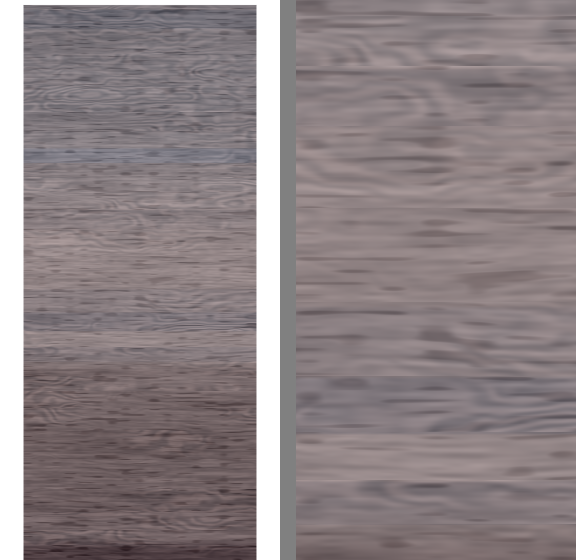
Left: the whole. Right: its middle third, enlarged.
Give the GLSL for this texture, as a Shadertoy shader.

```glsl
#define PLANKS 14.0
#define GRAIN 0.17
#define PORES 0.09
#define FIGURE 0.075
#define PLANK_SHADE 0.06
#define PANEL_MIN vec2(0.084, -0.1)
#define PANEL_MAX vec2(0.916, 1.982)

const vec3 COOL_GREY = vec3(0.505, 0.480, 0.500);
const vec3 WARM_GREY = vec3(0.565, 0.512, 0.515);
const vec3 UMBER = vec3(0.445, 0.387, 0.392);
const vec3 DARK_BASE = vec3(0.345, 0.282, 0.298);

float hash(vec2 p) {
    return fract(sin(dot(p, vec2(127.1, 311.7))) * 43758.5453);
}

float noise(vec2 p) {
    vec2 i = floor(p), f = fract(p);
    f = f * f * (3.0 - 2.0 * f);
    return mix(mix(hash(i), hash(i + vec2(1, 0)), f.x),
               mix(hash(i + vec2(0, 1)), hash(i + vec2(1, 1)), f.x), f.y);
}

// Broad tone from the dark foot to the cool top
vec3 boardTone(float y) {
    vec3 tone = mix(DARK_BASE, UMBER, smoothstep(0.035, 0.085, y) * 0.75
                                    + smoothstep(0.1, 0.4, y) * 0.25);
    tone = mix(tone, WARM_GREY, smoothstep(0.45, 0.86, y) * 0.45
                              + smoothstep(0.67, 0.71, y) * 0.55);
    return mix(tone, COOL_GREY, smoothstep(1.05, 1.65, y));
}

// Contours of a stretched field form the cathedral figure
float figureLines(vec2 p, float seed) {
    vec2 q = vec2(p.x * 3.2 + seed * 17.3, p.y * 15.0);
    float field = noise(q) + 0.28 * noise(q * vec2(4.0, 2.3) + 7.0)
                + 0.06 * noise(q * vec2(13.0, 4.0));
    return sin(field * 42.0 + p.y * 150.0);
}

vec3 wood(vec2 p) {
    // Planks of uneven width
    float course = p.y * PLANKS + 0.6 * sin(p.y * 9.0);
    float row = floor(course);
    float joint = smoothstep(0.92, 1.0, fract(course));
    float shade = mix(hash(vec2(row, 3.0)), hash(vec2(row + 1.0, 3.0)), joint);
    float tint = mix(hash(vec2(row, 8.0)), hash(vec2(row + 1.0, 8.0)), joint);

    // Long fibres and short dark pores
    vec2 g = p + vec2(row * 3.7, 0.0);
    g.y += 0.012 * (noise(vec2(g.x * 4.0, p.y * 12.0)) - 0.5);
    float fibre = 0.55 * noise(g * vec2(9.0, 170.0))
                + 0.25 * noise(g * vec2(40.0, 230.0) + 5.0)
                + 0.20 * noise(g * vec2(3.0, 55.0) + 9.0);
    float pore = smoothstep(0.62, 0.92, noise(g * vec2(20.0, 140.0) + 31.0));

    // Figure appears in patches
    float patches = smoothstep(0.4, 0.75, noise(vec2(p.x * 2.5 + row * 5.1, course * 0.9)));
    float figure = figureLines(p, row) * mix(0.2, 1.0, patches);

    vec3 col = boardTone(p.y);
    float bluish = smoothstep(0.5, 0.95, tint) * smoothstep(0.5, 1.0, p.y);
    col += bluish * vec3(-0.055, -0.03, -0.008);
    col += (shade - 0.5) * PLANK_SHADE;
    col += (noise(vec2(p.x * 3.0 + 4.0, p.y * 9.0)) - 0.5) * 0.035;
    col += (fibre - 0.5) * GRAIN * vec3(1.08, 1.0, 0.97);
    col += figure * FIGURE * 0.5 * vec3(1.2, 0.97, 0.88);
    return col - pore * PORES;
}

void mainImage(out vec4 fragColor, in vec2 fragCoord) {
    vec2 p = fragCoord / iResolution.xy * vec2(1.0, 2.0);

    // Panel on white ground with smoothed edges
    vec2 d = max(PANEL_MIN - p, p - PANEL_MAX);
    float pixel = 1.0 / iResolution.x;
    float panel = 1.0 - smoothstep(-0.7 * pixel, 0.7 * pixel, max(d.x, d.y));
    fragColor = vec4(mix(vec3(1.0), wood(p), panel), 1.0);
}
```
